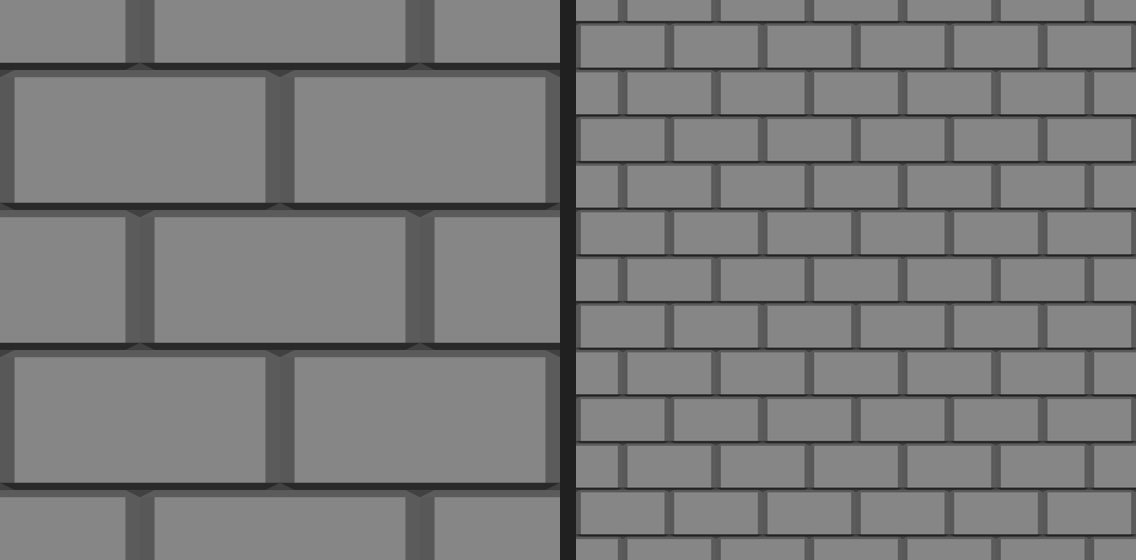
Left, the tile; right, the same tile 3 across and 3 down.
This texture is drawn by a three.js fragment shader. Its source:

```glsl
// Grey running-bond brick wall: two bricks across, four courses, bevelled edges.
// Signed distances to the nearest bed line and upright joint select flat shades;
// small triangles shade the brick corners. Whole repeats make it tile.

varying vec2 vUv;

const float BRICKS = 2.0;        // bricks per course
const float COURSES = 4.0;       // even, so the stagger wraps
const float SIDE_BEVEL = 0.026;  // bevel width at the brick ends
const float BED_BEVEL = 0.013;   // bevel height along top and bottom
const float SOFTNESS = 0.0012;   // half width of a smoothed edge

const vec3 FACE = vec3(0.527);
const vec3 LEFT_SIDE = vec3(0.345);
const vec3 RIGHT_SIDE = vec3(0.358);
const vec3 TOP_SIDE = vec3(0.358);
const vec3 BOTTOM_SIDE = vec3(0.16);
const vec3 CORNER = vec3(0.255);

// Smooth step from 0 to 1 where the distance turns positive.
float rise(float d) {
  return smoothstep(-SOFTNESS, SOFTNESS, d);
}

// Coverage of a band reaching halfWidth to each side of a line.
float band(float d, float halfWidth) {
  return 1.0 - rise(abs(d) - halfWidth);
}

// Signed horizontal distance to the nearest upright joint of a course.
float jointDistance(float x, float course) {
  float stagger = 0.5 * mod(course, 2.0);
  return (fract(x * BRICKS + stagger) - 0.5) / BRICKS;
}

// Coverage of the diamond around the point where a joint meets a bed line.
float diamond(vec2 p, vec2 radius) {
  float d = dot(abs(p) / radius, vec2(1.0)) - 1.0;
  return 1.0 - rise(d * radius.x * radius.y / length(radius));
}

void main() {
  // Nearest bed line, with course number bed below it and bed + 1 above.
  float bed = floor(vUv.y * COURSES);
  float bedDist = vUv.y - (bed + 0.5) / COURSES;
  float jointAbove = jointDistance(vUv.x, bed + 1.0);
  float jointBelow = jointDistance(vUv.x, bed);
  float joint = bedDist > 0.0 ? jointAbove : jointBelow;
  float above = rise(bedDist);

  // Bevels at the brick ends.
  vec3 ends = mix(RIGHT_SIDE, LEFT_SIDE, rise(joint));
  vec3 color = mix(FACE, ends, band(joint, SIDE_BEVEL));

  // Dark lower bevel above the bed line, lighter upper bevel below it.
  vec3 bevel = mix(TOP_SIDE, BOTTOM_SIDE, above);
  color = mix(color, bevel, band(bedDist, BED_BEVEL));

  // Corner triangles: half a diamond for the course on each side.
  vec2 radius = vec2(SIDE_BEVEL, BED_BEVEL);
  float cornerAbove = diamond(vec2(jointAbove, bedDist), radius);
  float cornerBelow = diamond(vec2(jointBelow, bedDist), radius);
  color = mix(color, CORNER, mix(cornerBelow, cornerAbove, above));

  gl_FragColor = vec4(color, 1.0);
}
```
